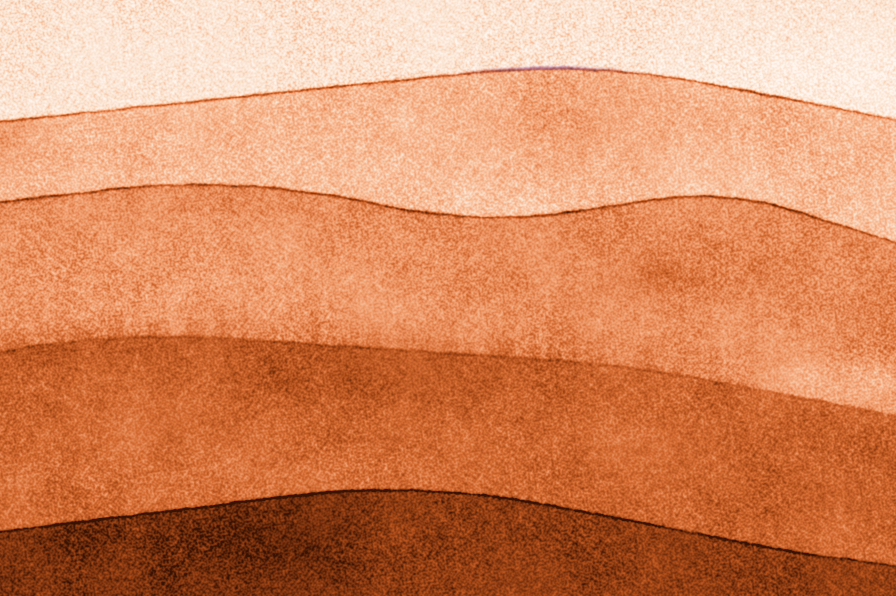
Give the GLSL for this background, as a Shadertoy shader.

```glsl
// Layered watercolour hills in burnt orange, on grainy paper under a pale sky.

vec2 gradientAt(vec2 cell) {
    float angle = 6.2832 * fract(sin(dot(cell, vec2(127.1, 311.7))) * 43758.55);
    return vec2(cos(angle), sin(angle));
}

float gradientNoise(vec2 p) {
    vec2 i = floor(p), f = fract(p), e = vec2(1.0, 0.0);
    vec2 u = f * f * f * (f * (f * 6.0 - 15.0) + 10.0);
    float low = mix(dot(gradientAt(i), f), dot(gradientAt(i + e.xy), f - e.xy), u.x);
    float high = mix(dot(gradientAt(i + e.yx), f - e.yx), dot(gradientAt(i + e.xx), f - e.xx), u.x);
    return mix(low, high, u.y);
}

float fbm(vec2 p) {
    float sum = 0.0, amp = 1.0;
    for (int i = 0; i < 5; i++, amp *= 0.6) {
        sum += amp * gradientNoise(p);
        p = mat2(1.6, 1.2, -1.2, 1.6) * p + 7.3;
    }
    return sum;
}

float smoothMin(float a, float b, float k) {
    float h = max(k - abs(a - b), 0.0);
    return min(a, b) - h * h / (4.0 * k);
}

// Soft elliptical stain
float stain(vec2 uv, vec2 centre, vec2 radius) {
    vec2 q = (uv - centre) / radius;
    return exp(-dot(q, q));
}

// Hill outlines: straight slopes joined by smooth crests and dips
float farRidge(float x) {
    return smoothMin(0.797 + 0.155 * x, 1.09 - 0.29 * x, 0.06);
}
float doubleRidge(float x) {
    float leftHump = smoothMin(0.662 + 0.17 * x, 0.789 - 0.31 * x, 0.07);
    float valley = -smoothMin(-leftHump, -0.498 - 0.23 * x, 0.06);
    return smoothMin(valley, 1.062 - 0.468 * x, 0.055);
}
float middleRidge(float x) {
    float crest = smoothMin(0.41 + 0.28 * x, 0.458 - 0.1 * x, 0.05);
    return smoothMin(crest, 0.59 - 0.287 * x, 0.02);
}
float nearRidge(float x) {
    float crest = smoothMin(0.109 + 0.185 * x, 0.33 - 0.288 * x, 0.07);
    return crest + 0.009 * smoothstep(0.88, 1.0, x);
}

// Pigment density, 0 (bare paper) to 7 (darkest wash)
vec3 pigment(float tone) {
    vec3 ramp[8] = vec3[8](
        vec3(1.0, 0.96, 0.93), vec3(0.98, 0.88, 0.80), vec3(0.97, 0.73, 0.58),
        vec3(0.93, 0.59, 0.40), vec3(0.83, 0.42, 0.20), vec3(0.68, 0.30, 0.10),
        vec3(0.47, 0.19, 0.05), vec3(0.22, 0.07, 0.01));
    tone = clamp(tone, 0.0, 6.999);
    int i = int(tone);
    return mix(ramp[i], ramp[i + 1], fract(tone));
}

// Lays a wash below a ridge, with a thin line of pigment dried on its rim
float layWash(float under, float wash, float depth, float rim, float blur) {
    float offset = (depth - 0.001) / 0.0028;
    return mix(under, wash, smoothstep(-blur, blur, depth)) + rim * exp(-offset * offset);
}

void mainImage(out vec4 fragColor, in vec2 fragCoord) {
    vec2 uv = fragCoord / iResolution.xy;
    vec2 p = fragCoord / iResolution.y;
    vec2 tilted = mat2(0.8, 0.6, -0.6, 0.8) * p;
    float blur = max(0.002, 0.7 / iResolution.y);
    float cloud = fbm(p * 5.0), mottle = fbm(p * 16.0 + 31.0);
    float streak = gradientNoise(p * vec2(55.0, 6.0));
    float y = uv.y + 0.002 * gradientNoise(p * 30.0) + 0.0012 * gradientNoise(tilted * 120.0);
    float rim = 1.0 + 0.7 * gradientNoise(p * 9.0 + 5.0) + 0.4 * gradientNoise(p * 60.0);
    // Sky
    float tone = 0.85 + 0.25 * cloud - 0.4 * stain(uv, vec2(0.92, 0.87), vec2(0.25, 0.08));
    // Far hill
    float depth = farRidge(uv.x) - y;
    float crestTint = stain(vec2(uv.x, depth), vec2(0.61, 0.0), vec2(0.07, 0.003));
    float wash = 2.05 + 0.4 * cloud + 0.32 * mottle - 1.5 * max(depth - 0.08, 0.0)
        + 0.9 * stain(uv, vec2(0.0, 0.77), vec2(0.05, 0.05))
        + 0.6 * stain(uv, vec2(0.65, 0.79), vec2(0.12, 0.09));
    tone = layWash(tone, wash, depth, 2.3 * rim, blur);
    // Double-crested hill, dripping and bleeding at its foot
    depth = doubleRidge(uv.x) - y;
    float foot = y - middleRidge(uv.x);
    wash = 3.0 + 0.35 * cloud + 0.35 * mottle + 0.25 * exp(-depth / 0.06)
        - 0.4 * stain(uv, vec2(0.2, 0.51), vec2(0.22, 0.07))
        + 0.45 * stain(uv, vec2(0.76, 0.53), vec2(0.2, 0.08))
        + 0.5 * stain(uv, vec2(0.745, 0.54), vec2(0.03, 0.02))
        + 0.4 * stain(uv, vec2(1.0, 0.46), vec2(0.06, 0.06))
        - 0.7 * stain(uv, vec2(0.95, 0.36), vec2(0.1, 0.04))
        + exp(-max(foot, 0.0) / 0.04) * (0.75 + 0.9 * streak) * smoothstep(1.0, 0.65, uv.x);
    tone = layWash(tone, wash, depth, 2.2 * rim, blur);
    // Middle hill, its edge half dissolved
    wash = 4.1 + 0.4 * cloud + 0.38 * mottle
        + 0.45 * exp(-max(-foot, 0.0) / 0.06) * smoothstep(0.75, 0.4, uv.x)
        + 0.4 * stain(uv, vec2(0.42, 0.37), vec2(0.18, 0.05))
        + 0.25 * stain(uv, vec2(0.9, 0.2), vec2(0.2, 0.1))
        - 0.25 * stain(uv, vec2(0.2, 0.2), vec2(0.3, 0.05));
    tone = layWash(tone, wash, -foot, 0.7 * rim, 2.5 * blur);
    // Near hill
    depth = nearRidge(uv.x) - y;
    wash = 5.95 - 0.45 * smoothstep(0.36, 0.44, uv.x) + 0.35 * cloud + 0.35 * mottle
        + 0.35 * stain(uv, vec2(0.31, 0.09), vec2(0.1, 0.07));
    tone = layWash(tone, wash, depth, 1.7 * rim, blur);
    // Paper grain from fine tooth to coarse fibre, and a violet tint on the far crest
    float grain = 1.1 * gradientNoise(tilted * 235.0) + 0.7 * gradientNoise(tilted.yx * 130.0 + 9.0)
        + 0.45 * gradientNoise(p * 67.0 + 3.0);
    vec3 color = pigment(tone + (1.05 + 0.4 * cloud) * grain);
    fragColor = vec4(mix(color, vec3(0.62, 0.46, 0.75), 0.6 * crestTint), 1.0);
}
```
